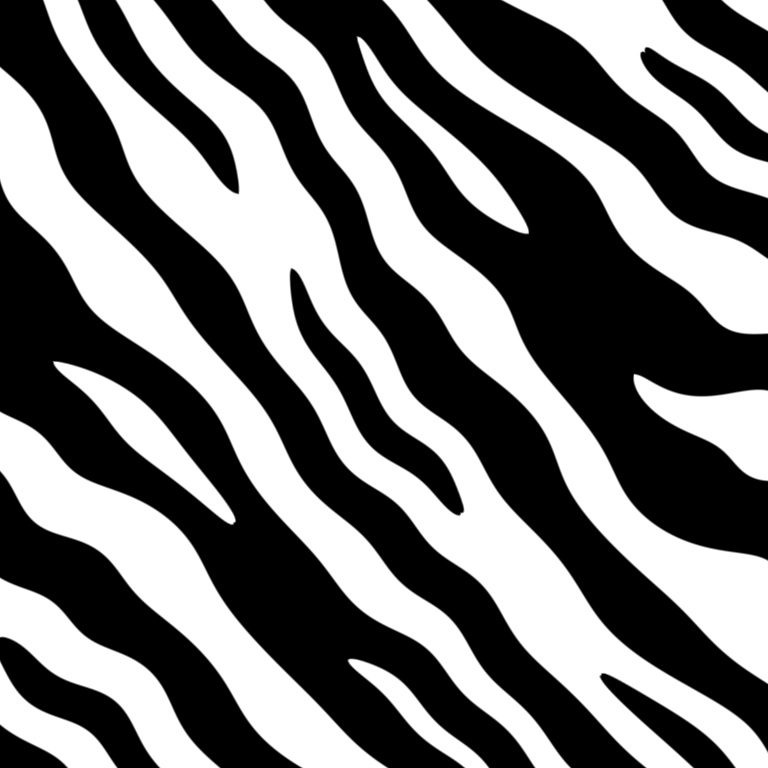
A WebGL 2 fragment shader for this pattern:

```glsl
#version 300 es
precision highp float;
// Zebra hide: diagonal black and white bands bent by layered sines.
// Paired phase vortices on a jittered grid slip extra tapered stripes
// between the bands, which gives the forks and pointed tongues.

#define STRIPE_ANGLE 0.76   // radians below the horizontal
#define STRIPE_FREQ 5.2     // bands per canvas
#define ROW_PITCH 1.5       // bands between tongue rows: black, white in turn
#define TONGUE_SPACING 0.58 // canvas units along a row
#define TAPER 0.72          // higher gives slimmer tips
#define FAN 0.15            // steeper middle, shallower corners
#define WHITE_LEVEL 0.11    // higher gives more black
#define EDGE_SOFTNESS 0.0017

uniform vec2 u_resolution;
out vec4 fragColor;

const float TAU = 6.2831853;
const float TIP_RADIUS = 0.03;
const vec3 BLACK = vec3(0.0);
const vec3 WHITE = vec3(1.0);

float hash(vec2 cell) {
    return fract(sin(dot(cell, vec2(127.1, 311.7))) * 4375.85);
}

// Offsets that fan and bend the bands, swell them and ripple their edges.
float bandWarp(float along, float across) {
    float fan = FAN * along * cos(6.5 * across);
    float bend = 0.030 * sin(4.0 * along + 1.6 * across + 0.6);
    float swell = 0.018 * sin(9.0 * across - 2.3 * along + 1.0);
    float wave = 0.012 * sin(14.0 * along + 8.0 * across + 2.0);
    float ripple = 0.007 * sin(29.0 * along - 17.0 * across
                 + 1.6 * sin(7.0 * along + 11.0 * across));
    return fan + bend + swell + wave + ripple;
}

// Phase of one inserted stripe: a vortex pair at +-halfLength.
// tipDistance keeps the distance to the nearest vortex.
float tonguePhase(float along, float bands, float halfLength, inout float tipDistance) {
    float u = TAPER * bands;
    float angle = atan(2.0 * halfLength * u,
                       along * along + u * u - halfLength * halfLength);
    float fade = (1.0 - smoothstep(0.0, 3.6, abs(bands)))
               * (1.0 - smoothstep(0.3, 0.8, abs(along)));
    tipDistance = min(tipDistance, length(vec2(abs(along) - halfLength, u)));
    return -angle * fade;
}

// Sum of the tongues in the rows and cells around a point.
float forkPhase(float along, float bands, inout float tipDistance) {
    float nearestRow = round(bands / ROW_PITCH);
    float phase = 0.0;
    for (int j = -2; j <= 2; j++) {
        float row = nearestRow + float(j);
        float stagger = 0.5 * mod(row, 2.0) + 0.3 * hash(vec2(row, 7.0));
        float nearestCell = round(along / TONGUE_SPACING - stagger);
        for (int i = -1; i <= 1; i++) {
            vec2 cell = vec2(nearestCell + float(i), row);
            float jitter = 0.2 * (hash(cell) - 0.5);
            float center = (cell.x + stagger + jitter) * TONGUE_SPACING;
            float halfLength = mix(0.14, 0.22, hash(cell + 19.3));
            phase += tonguePhase(along - center, bands - row * ROW_PITCH,
                                 halfLength, tipDistance);
        }
    }
    return phase;
}

void main() {
    float canvasSize = min(u_resolution.x, u_resolution.y);
    vec2 p = (gl_FragCoord.xy - 0.5 * u_resolution) / canvasSize;

    // Stripe frame: along the bands and across them.
    vec2 direction = vec2(cos(STRIPE_ANGLE), -sin(STRIPE_ANGLE));
    float along = dot(p, direction);
    float across = dot(p, vec2(-direction.y, direction.x));

    float bands = STRIPE_FREQ * (across + bandWarp(along, across));
    float tipDistance = 1.0;
    float phase = TAU * bands + forkPhase(along, bands, tipDistance);

    // Uneven balance of black and white.
    float level = WHITE_LEVEL + 0.20 * sin(6.0 * along + 5.0 * across)
                + 0.14 * sin(11.0 * across - 8.0 * along + 2.0);

    // Scaling by the tip distance keeps the slope finite at the vortices.
    float field = (cos(phase) - level) * min(tipDistance / TIP_RADIUS, 1.0);

    // Distance to the edge in canvas units.
    float slope = length(vec2(dFdx(field), dFdy(field))) * canvasSize;
    float edge = field / max(slope, 0.001);
    float white = smoothstep(-EDGE_SOFTNESS, EDGE_SOFTNESS, edge);
    fragColor = vec4(mix(BLACK, WHITE, white), 1.0);
}
```
